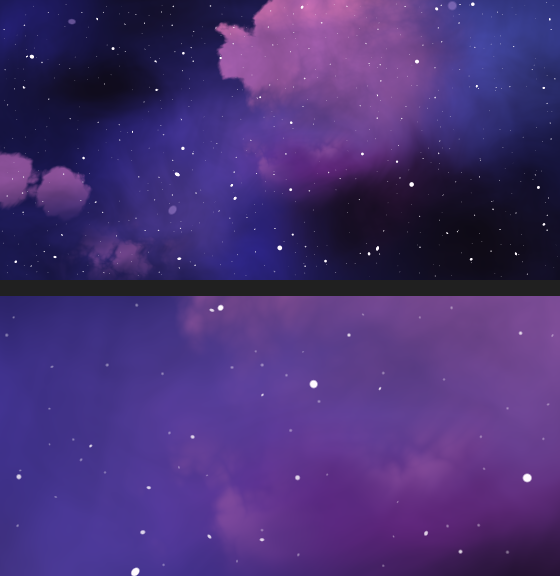
Top: the whole. Bottom: its middle third, enlarged.
Reproduce this texture procedurally as a WebGL 1 fragment shader.

```glsl
precision highp float;
// A violet and rose nebula over a dark blue sky, sprinkled with white stars.
// Soft colour washes are warped by layered sines, cloud rims are billowed
// by cellular noise, and stars are tilted ellipses in hashed grid cells.

uniform vec2 u_resolution;

const vec3 BLACK   = vec3(0.055, 0.04, 0.085);
const vec3 NAVY    = vec3(0.085, 0.08, 0.26);
const vec3 BLUE    = vec3(0.15, 0.125, 0.50);
const vec3 VIOLET  = vec3(0.33, 0.25, 0.60);
const vec3 STEEL   = vec3(0.23, 0.26, 0.59);
const vec3 PLUM    = vec3(0.37, 0.12, 0.47);
const vec3 MAROON  = vec3(0.19, 0.07, 0.23);
const vec3 ORCHID  = vec3(0.61, 0.35, 0.64);
const vec3 ROSE    = vec3(0.75, 0.41, 0.64);
const float WARP   = 0.11;   // bending of the colour washes
const float BILLOW = 0.13;   // depth of the bumps on cloud rims
const float SMOKE  = 0.24;   // brightness variation of the haze
const mat2 TURN    = mat2(0.8, 0.6, -0.6, 0.8);

vec2 hash2(vec2 p) {
  vec2 k = vec2(dot(p, vec2(127.1, 311.7)), dot(p, vec2(269.5, 183.3)));
  return fract(sin(k) * 43758.5);
}

// Layered sines, each octave bent by itself
float smoke(vec2 p) {
  float sum = 0.0, amp = 0.5;
  for (int i = 0; i < 6; i++) {
    p = TURN * p * 1.75 + 1.7;
    p += 0.5 * sin(p.yx);
    sum += amp * sin(p.x) * sin(p.y);
    amp *= 0.58;
  }
  return sum;
}

// Distance to the nearest scattered cell point
float cells(vec2 p) {
  vec2 id = floor(p), f = fract(p);
  float nearest = 2.0;
  for (int y = -1; y <= 1; y++)
    for (int x = -1; x <= 1; x++) {
      vec2 o = vec2(float(x), float(y));
      vec2 d = o + hash2(id + o) - f;
      nearest = min(nearest, dot(d, d));
    }
  return sqrt(nearest);
}

float puffs(vec2 p) {
  float sum = 0.0, amp = 0.55;
  for (int i = 0; i < 4; i++) {
    sum += amp * cells(p);
    p = TURN * p * 2.1 + 3.3;
    amp *= 0.5;
  }
  return sum - 0.46;
}

float blob(vec2 p, vec2 centre, vec2 size) {
  vec2 d = (p - centre) / size;
  return exp(-dot(d, d));
}

float ball(vec2 p, vec2 centre, float radius) {
  return length(p - centre) - radius;
}

// One star per chosen grid cell: coverage of a tilted ellipse
float stars(vec2 p, float grid, float share, float radius, float soft) {
  vec2 id = floor(p * grid);
  vec2 pick = hash2(id + grid), spot = hash2(id + grid * 3.7 + 9.0);
  vec2 d = (fract(p * grid) - 0.2 - 0.6 * spot) / grid;
  float a = 6.2832 * pick.y;
  d = mat2(cos(a), sin(a), -sin(a), cos(a)) * d;
  d.x *= mix(1.0, 1.7, spot.x * spot.x);
  float r = radius * mix(0.6, 1.1, spot.y);
  return step(pick.x, share) * clamp((r - length(d)) / soft + 0.5, 0.0, 1.0);
}

void main() {
  vec2 p = gl_FragCoord.xy / u_resolution.y;
  float haze = smoke(p * 2.6), fine = smoke(p * 5.5 + 7.0);
  vec2 q = p + WARP * vec2(haze, smoke(p * 2.6 + 4.0)) + 0.03 * fine;
  float bumps = puffs(p * 7.0 + 0.4 * haze);

  // Dark sky and its colour washes
  vec3 col = mix(NAVY, BLUE, 0.85 * blob(q, vec2(0.62, 0.40), vec2(0.50, 0.30)));
  col = mix(col, BLUE, 0.5 * blob(q, vec2(0.18, 0.96), vec2(0.16, 0.14)));
  col = mix(col, BLACK, 0.9 * blob(q, vec2(0.34, 0.70), vec2(0.22, 0.13)));
  col = mix(col, BLACK, 0.8 * blob(q, vec2(0.60, 0.98), vec2(0.26, 0.12)));
  col = mix(col, STEEL, 0.95 * blob(q, vec2(1.78, 0.88), vec2(0.45, 0.30)));
  col = mix(col, VIOLET, 0.85 * blob(q, vec2(0.68, 0.22), vec2(0.34, 0.20)));
  col = mix(col, VIOLET, 0.95 * blob(q, vec2(1.02, 0.50), vec2(0.38, 0.24)));
  col = mix(col, VIOLET, 0.9 * blob(q, vec2(1.40, 0.70), vec2(0.32, 0.34)));
  col = mix(col, BLUE, 0.8 * blob(q, vec2(0.98, 0.12), vec2(0.20, 0.16)));
  col = mix(col, PLUM, 0.85 * blob(q, vec2(1.22, 0.42), vec2(0.24, 0.11)));
  col = mix(col, MAROON, 0.9 * blob(q, vec2(1.40, 0.27), vec2(0.28, 0.14)));
  col = mix(col, BLACK, blob(q, vec2(1.75, 0.09), vec2(0.46, 0.26)));
  col = mix(col, BLACK, 0.7 * blob(q, vec2(1.25, 0.20), vec2(0.14, 0.12)));
  col *= 1.0 + SMOKE * (haze + 0.6 * fine);

  // Great cloud: crisp on the left, dissolving to the right
  float d = min(ball(p, vec2(0.87, 0.81), 0.10), ball(p, vec2(0.99, 0.81), 0.16));
  d = min(d, ball(p, vec2(1.21, 0.88), 0.24)) + BILLOW * bumps + 0.03 * fine;
  float soft = mix(0.014, 0.26, smoothstep(0.90, 1.30, p.x + 0.5 * (0.8 - p.y)));
  vec3 cloud = mix(ORCHID, ROSE, clamp(0.35 + haze - bumps + 2.0 * (p.y - 0.88), 0.0, 1.0));
  cloud *= 1.0 + 0.12 * fine - 0.15 * bumps;
  col = mix(col, cloud, 0.95 * (1.0 - smoothstep(-soft, soft, d)));
  col = mix(col, ORCHID, 0.5 * blob(q, vec2(1.36, 0.65), vec2(0.17, 0.20)));

  // Low cloud with a bright crest and faint wisps
  d = min(ball(p, vec2(0.03, 0.35), 0.10), ball(p, vec2(0.22, 0.30), 0.085));
  float crest = 1.0 - smoothstep(-0.015, 0.015, d + BILLOW * bumps);
  col = mix(col, cloud, 0.85 * crest * smoothstep(0.17, 0.36, p.y + 0.05 * haze));
  float wisps = blob(q, vec2(0.96, 0.41), vec2(0.08, 0.05))
              + blob(q, vec2(1.18, 0.51), vec2(0.05, 0.04))
              + blob(q, vec2(0.42, 0.09), vec2(0.14, 0.07));
  col = mix(col, ORCHID, 0.6 * wisps * smoothstep(0.12, -0.12, bumps));

  // Pale discs, then stars from faint dust to bright points
  float edge = max(1.0 / u_resolution.y, 0.002);
  col = mix(col, vec3(0.68, 0.55, 0.85), 0.5 * stars(p, 2.6, 0.2, 0.017, 0.007));
  float light = 0.4 * stars(p, 27.0, 0.32, 0.0016, edge);
  light = max(light, 0.8 * stars(p, 15.0, 0.38, 0.0026, edge));
  light = max(light, stars(p, 8.0, 0.28, 0.0055, edge));
  light = max(light, stars(p, 4.3, 0.24, 0.0100, edge));
  gl_FragColor = vec4(mix(col, vec3(1.0, 0.98, 1.0), light), 1.0);
}
```
